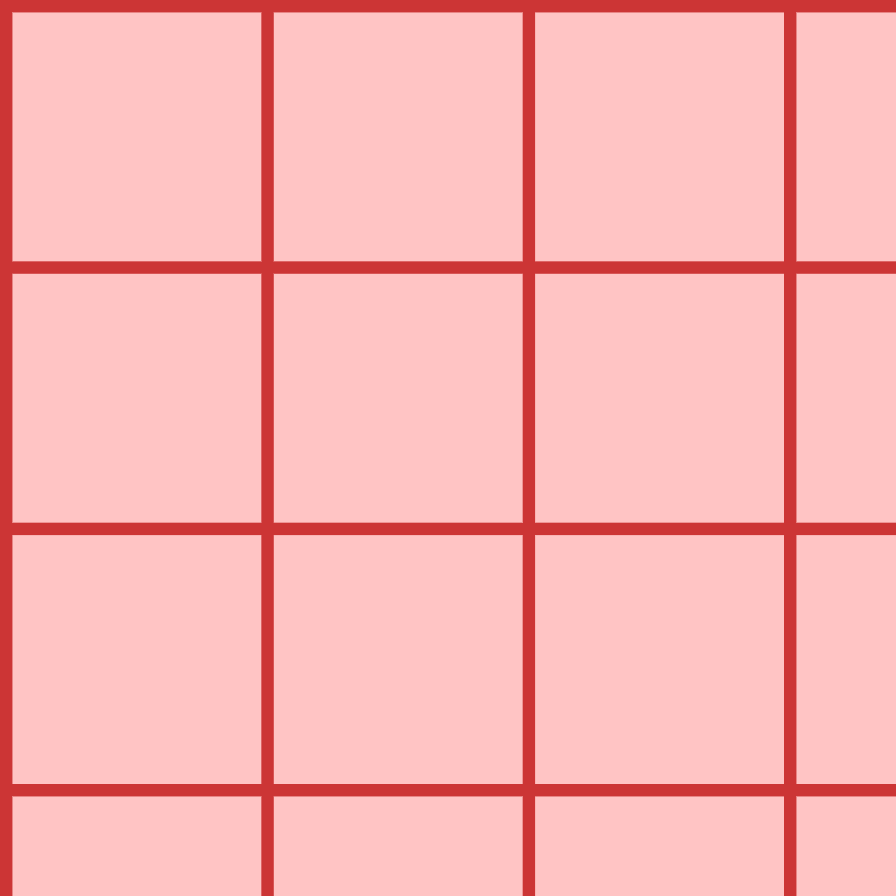
Write a Shadertoy shader that draws this pattern.

```glsl
// Square grid of thin red lines on pale pink, starting at the top left corner.

// Signed distance to the nearest line on each axis; each line starts at a multiple of the pitch.
vec2 lineDistance(vec2 p, float pitch, float width) {
    vec2 offset = mod(p - 0.5 * width + 0.5 * pitch, pitch) - 0.5 * pitch;
    return abs(offset) - 0.5 * width;
}

void mainImage(out vec4 fragColor, in vec2 fragCoord) {
    // Canvas units, measured down from the top left
    float pixel = 1.0 / iResolution.y;
    vec2 p = vec2(fragCoord.x, iResolution.y - fragCoord.y) * pixel;

    // Pixel coverage of the vertical and horizontal lines
    vec2 d = lineDistance(p, 7.0 / 24.0, 1.0 / 72.0);
    vec2 coverage = clamp(0.5 - d / pixel, 0.0, 1.0);
    float grid = max(coverage.x, coverage.y);

    vec3 pink = vec3(1.0, 0.77, 0.77);
    vec3 red = vec3(0.80, 0.208, 0.208);
    fragColor = vec4(mix(pink, red, grid), 1.0);
}
```
